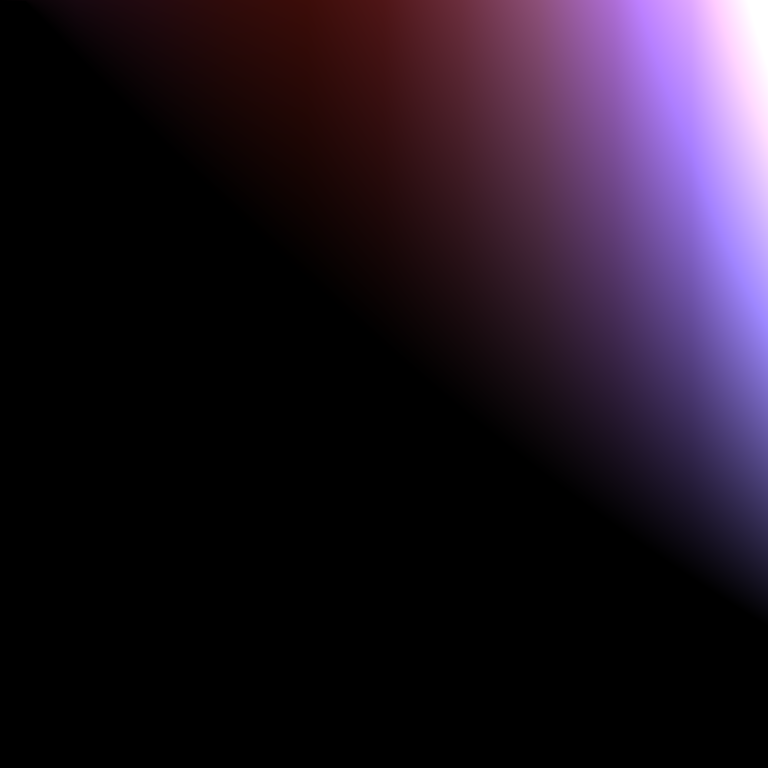
Reproduce this background procedurally as a WebGL 2 fragment shader.

```glsl
#version 300 es
precision highp float;

uniform vec2 u_resolution;
out vec4 fragColor;

// Shadow boundary, measured down from the top edge
const float EDGE_START = 0.04;
const float EDGE_SLOPE = 0.85;
const float EDGE_BULGE = 0.06;
const float MIN_DEPTH = 0.002;

// Light along the top edge, left to right; values above one bloom to white
const int LAST_STOP = 10;
const vec3 TOP_LIGHT[11] = vec3[11](
    vec3(0.0),
    vec3(0.09, 0.03, 0.06),
    vec3(0.14, 0.04, 0.06),
    vec3(0.19, 0.045, 0.04),
    vec3(0.235, 0.05, 0.035),
    vec3(0.31, 0.085, 0.09),
    vec3(0.42, 0.18, 0.24),
    vec3(0.55, 0.31, 0.47),
    vec3(0.68, 0.43, 0.84),
    vec3(0.88, 0.66, 1.35),
    vec3(1.29, 1.12, 2.10)
);

// Piecewise linear ramp over evenly spaced stops
vec3 topLight(float x) {
    float position = clamp(x, 0.0, 1.0) * float(LAST_STOP);
    int stop = min(int(position), LAST_STOP - 1);
    return mix(TOP_LIGHT[stop], TOP_LIGHT[stop + 1], position - float(stop));
}

// Depth at which the light has faded to black
float shadowDepth(float x) {
    float bulge = 4.0 * EDGE_BULGE * x * (1.0 - x);
    return max(EDGE_SLOPE * (x - EDGE_START) + bulge, MIN_DEPTH);
}

void main() {
    vec2 uv = gl_FragCoord.xy / u_resolution;
    float depth = 1.0 - uv.y;

    // Linear falloff from the top edge to the slanted shadow
    float fade = clamp(1.0 - depth / shadowDepth(uv.x), 0.0, 1.0);
    vec3 color = topLight(uv.x) * fade;

    fragColor = vec4(clamp(color, 0.0, 1.0), 1.0);
}
```
